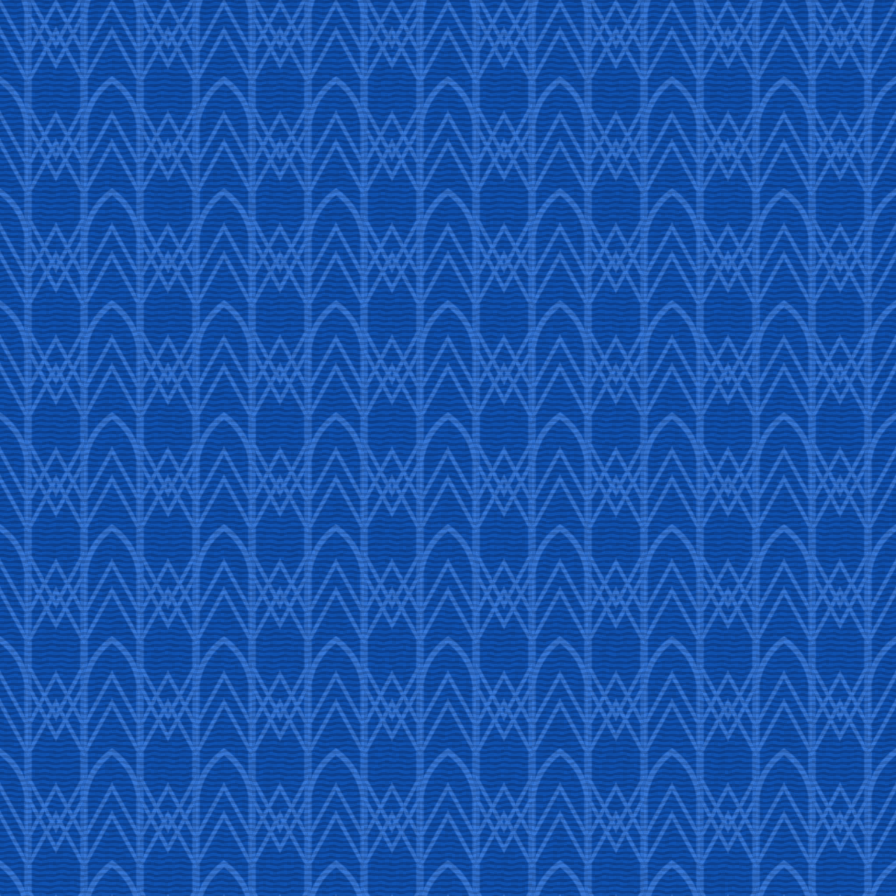
This pattern is drawn by a three.js fragment shader. Its source:

```glsl
// Blue ribbed cloth with an 8 by 8 lattice of pointed arches, posts and chevrons.
// Each line is a distance in a folded, wrapping tile; layered sines make the
// horizontal weave, and a fine hashed grain roughens it.
varying vec2 vUv;

const float TAU = 6.2831853;
const float REPEATS = 8.0;
const float RIBS = 160.0;
const float GRAIN_CELLS = 256.0;
const float SLOPE = 1.83;
const float SOFT = 0.011;

float hash(vec2 p) {
  vec3 q = fract(vec3(p.xyx) * 0.1031);
  q += dot(q, q.yzx + 33.33);
  return fract((q.x + q.y) * q.z);
}

// Coverage of a line with the given half width.
float stroke(float dist, float halfWidth) {
  return 1.0 - smoothstep(halfWidth - SOFT, halfWidth + SOFT, abs(dist));
}

// Distance to a chevron with its tip at height tip; wraps every tile.
float chevron(vec2 p, float tip, float slope) {
  float dy = fract(p.y - tip - slope * p.x + 0.5) - 0.5;
  return dy / sqrt(1.0 + slope * slope);
}

// Distance to one mirrored side of a pointed arch, standing on a post.
float arch(vec2 p, float top, float halfSpan, float radius) {
  float inset = radius - halfSpan;
  float rise = sqrt(radius * radius - inset * inset);
  return length(vec2(p.x + inset, max(top + rise - p.y, 0.0))) - radius;
}

// Line coverage in one tile: x from the arch axis, y downward from its top.
float lattice(vec2 p, float diagonalWidth, float archWidth, float postWidth) {
  float side = abs(p.x);
  vec2 column = vec2(min(side, 0.5 - side), p.y);
  float archColumn = 1.0 - step(0.25, side);

  // Paired peaks in every column.
  float lines = stroke(chevron(column, 0.347, SLOPE), diagonalWidth);
  lines = max(lines, stroke(chevron(column, 0.597, SLOPE), diagonalWidth));

  // Arches alternate with columns of crossing, downward chevrons.
  float crossing = stroke(chevron(column, 0.722, -SLOPE), diagonalWidth);
  crossing = max(crossing, stroke(chevron(column, 0.903, -SLOPE), diagonalWidth));
  float vault = stroke(arch(column, 0.035, 0.25, 0.6), archWidth);
  lines = max(lines, mix(crossing, vault, archColumn));

  // Slightly fainter posts between the columns.
  return max(lines, 0.8 * stroke(side - 0.25, postWidth));
}

// Wavering horizontal ribs, from 0 in the grooves to 1 on the threads.
float weave(vec2 uv) {
  float waver = 0.10 * sin(TAU * (23.0 * uv.x + 5.0 * uv.y))
              + 0.07 * sin(TAU * (61.0 * uv.x - 17.0 * uv.y));
  float rib = 0.5 + 0.5 * sin(TAU * (RIBS * uv.y + waver));
  float patchy = 0.12 * sin(TAU * (37.0 * uv.x + 29.0 * uv.y))
               * sin(TAU * (19.0 * uv.x - 43.0 * uv.y));
  return smoothstep(0.05, 0.85, rib + patchy);
}

void main() {
  vec2 tile = vec2(fract(vUv.x * REPEATS + 0.5) - 0.5,
                   fract((1.0 - vUv.y) * REPEATS - 0.677));
  float lines = lattice(tile, 0.018, 0.026, 0.034);
  float thread = weave(vUv);

  vec3 ground = mix(vec3(0.05, 0.25, 0.56), vec3(0.06, 0.315, 0.68), thread);
  vec3 ink = mix(vec3(0.17, 0.38, 0.70), vec3(0.21, 0.46, 0.83), thread);
  float grain = hash(mod(floor(vUv * GRAIN_CELLS), GRAIN_CELLS)) - 0.5;
  vec3 color = mix(ground, ink, lines) * (1.0 + 0.07 * grain);
  gl_FragColor = vec4(color, 1.0);
}
```
